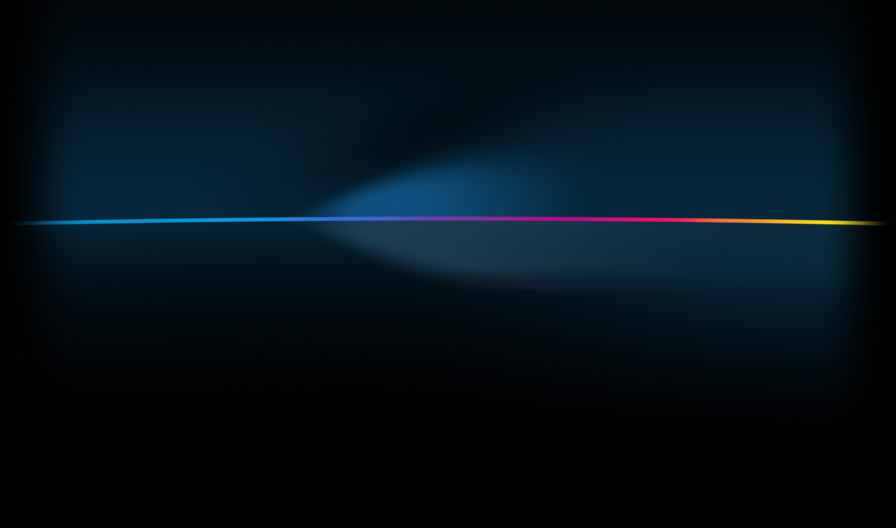
A WebGL 2 fragment shader for this background:

```glsl
#version 300 es
precision highp float;
// Dark blue stage glow with a thin rainbow horizon and a soft light cone opening to the right.

uniform vec2 u_resolution;
out vec4 outColor;

float hash(vec2 p) {
    return fract(sin(dot(p, vec2(127.1, 311.7))) * 43758.5453);
}

// Spectrum along the horizon: cyan, blue, violet, magenta, orange, yellow
vec3 spectrum(float x) {
    vec3 c = mix(vec3(0.0, 0.58, 0.80), vec3(0.06, 0.58, 0.90), smoothstep(0.08, 0.28, x));
    c = mix(c, vec3(0.22, 0.42, 0.85), smoothstep(0.28, 0.40, x));
    c = mix(c, vec3(0.48, 0.22, 0.65), smoothstep(0.40, 0.50, x));
    c = mix(c, vec3(0.76, 0.03, 0.53), smoothstep(0.50, 0.63, x));
    c = mix(c, vec3(0.93, 0.08, 0.38), smoothstep(0.63, 0.75, x));
    c = mix(c, vec3(1.0, 0.48, 0.20), smoothstep(0.74, 0.82, x));
    return mix(c, vec3(1.0, 0.86, 0.08), smoothstep(0.81, 0.92, x));
}

// Vertical falloff of the ambient light around the horizon
float ambient(float x, float h) {
    float above = mix(1.0, 0.17, smoothstep(0.02, 0.45, h));
    float d = max(-h, 0.0);
    float left = exp(-d * 7.5) * (1.0 - smoothstep(0.18, 0.45, d));
    float right = 1.0 - smoothstep(0.0, 0.43, d);
    float below = mix(left, right, smoothstep(0.42, 0.90, x));
    return h > 0.0 ? above : below;
}

void main() {
    vec2 uv = gl_FragCoord.xy / u_resolution;
    float aspect = u_resolution.x / u_resolution.y;
    float horizon = 0.586 - 0.040 * (uv.x - 0.5) * (uv.x - 0.5);
    float h = uv.y - horizon;
    float pixel = 1.0 / u_resolution.y;

    vec3 color = vec3(0.022, 0.152, 0.232) * ambient(uv.x, h);

    // Slanted shadow above the cone
    vec2 s = (uv - vec2(0.47, 0.735)) * vec2(aspect, 1.0);
    s = vec2(s.x * 0.94 + s.y * 0.34, s.y * 0.94 - s.x * 0.34);
    color *= 1.0 - 0.48 * exp(-dot(s * vec2(3.6, 11.0), s * vec2(3.6, 11.0)));

    // Light cone, blue above the horizon and grey below it
    float reach = (uv.x - 0.315) * aspect;
    float blur = 0.012 + 0.10 * max(reach, 0.0);
    float cone = 1.0 - smoothstep(-blur, blur, abs(h) - 0.36 * reach);
    cone *= smoothstep(0.0, 0.16, reach);
    float upper = cone * (1.0 - smoothstep(0.44, 0.68, uv.x)) * (1.0 - smoothstep(0.05, 0.17, h));
    float lower = cone * mix(1.0, 0.22, smoothstep(0.42, 0.85, uv.x)) * (1.0 - smoothstep(0.08, 0.15, -h));
    float side = smoothstep(-pixel, pixel, h);
    color = mix(color, vec3(0.055, 0.33, 0.52), 0.92 * upper * side);
    color = mix(color, vec3(0.13, 0.255, 0.34), 0.88 * lower * (1.0 - side));

    // Faint violet reflection under the cone
    float span = smoothstep(0.51, 0.60, uv.x) * (1.0 - smoothstep(0.68, 0.83, uv.x));
    float streak = 1.0 - smoothstep(0.002, 0.002 + 2.0 * pixel, abs(uv.y - 0.456));
    color += vec3(0.05, 0.0, 0.03) * span * streak;

    // Side vignette
    float edge = smoothstep(0.0, 0.095, uv.x) * (1.0 - smoothstep(0.91, 0.99, uv.x));
    color *= edge;

    // Rainbow horizon fading at both ends
    float line = 1.0 - smoothstep(0.0018, 0.0025 + 1.5 * pixel, abs(h));
    float ends = smoothstep(0.0, 0.11, uv.x) * (1.0 - smoothstep(0.92, 1.0, uv.x));
    color = mix(color, spectrum(uv.x), line * ends);

    // Tiny grain hides banding
    color += (hash(floor(uv * vec2(512.0, 302.0))) - 0.5) * 0.003;
    outColor = vec4(clamp(color, 0.0, 1.0), 1.0);
}
```
